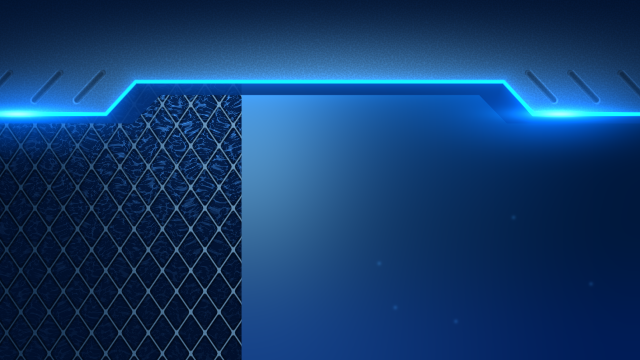
A Shadertoy shader for this background:

```glsl
// A blue sci-fi backdrop: a brushed metal header with a neon trapezoid trim,
// a wire fence over scuffed metal at lower left and a soft lit panel at right.
// Built from segment distances, a diamond lattice, cellular noise and falloffs.

vec2 hash2(vec2 p) {
    vec3 a = fract(p.xyx * vec3(0.1031, 0.1030, 0.0973));
    a += dot(a, a.yzx + 33.33);
    return fract((a.xx + a.yz) * a.zy);
}

// Distance to the nearest scattered cell point
float cellular(vec2 p) {
    vec2 cell = floor(p), f = fract(p);
    float nearest = 2.0;
    for (int j = -1; j <= 1; j++)
        for (int i = -1; i <= 1; i++) {
            vec2 o = vec2(i, j);
            nearest = min(nearest, length(o + hash2(cell + o + 50.0) - f));
        }
    return nearest;
}

float segment(vec2 p, vec2 a, vec2 b) {
    vec2 d = b - a;
    return length(p - a - d * clamp(dot(p - a, d) / dot(d, d), 0.0, 1.0));
}

// Height of a trapezoid edge: high inside x = inner, low beyond x = outer
float ledge(float x, float inner, float outer, float high, float low) {
    return mix(high, low, clamp((x - inner) / (outer - inner), 0.0, 1.0));
}

float falloff(vec2 p, vec2 centre, vec2 size) {
    vec2 d = (p - centre) / size;
    return exp(-dot(d, d));
}

vec3 header(vec2 p, float px) {
    float light = falloff(p, vec2(0.89, 0.73), vec2(0.85, 0.17));
    vec3 col = mix(vec3(0.0, 0.065, 0.18), vec3(0.30, 0.57, 0.81), light);
    col *= 1.0 + 0.16 * (cellular(p * 190.0) - 0.5);

    // Slanted slots, mirrored to both sides
    vec2 m = vec2(abs(p.x - 0.876), p.y);
    for (int i = 0; i < 3; i++) {
        float k = float(i);
        vec2 top = vec2(0.591 + k * (0.107 + 0.0108 * k), 0.797);
        vec2 foot = top + vec2(0.070, -0.074);
        float d = segment(m, top, foot) - 0.009;
        float lit = segment(m - vec2(0.003, -0.002), top, foot) - 0.008;
        col = mix(col, col * 0.62, smoothstep(px, -px, d));
        col = mix(col, col * 1.45 + 0.04, smoothstep(0.003 + px, 0.0, abs(lit)) * 0.65);
    }
    return col;
}

vec3 fence(vec2 p, float px) {
    // Scuffed metal behind the wire
    vec2 w = p + 0.008 * vec2(sin(p.y * 61.0 + 3.0 * sin(p.x * 37.0)), sin(p.x * 53.0));
    float scuff = smoothstep(0.42, 0.75, cellular(w * vec2(65.0, 110.0)));
    scuff += 0.6 * smoothstep(0.5, 0.8, cellular(w * vec2(130.0, 170.0) + 9.0));
    float light = falloff(p, vec2(0.58, 0.70), vec2(0.36, 0.30));
    vec3 col = mix(vec3(0.003, 0.06, 0.17), vec3(0.02, 0.13, 0.31), light);
    col += vec3(0.16, 0.31, 0.44) * scuff * (0.10 + 0.75 * light);

    // Diamond lattice; the wires thicken where they twist together
    vec2 g = (p - vec2(0.648, 0.537)) / vec2(0.0787, 0.1153);
    vec2 diag = abs(fract(vec2(g.x + g.y, g.x - g.y) + 0.5) - 0.5);
    float wire = min(diag.x, diag.y) * 0.065;
    float knot = max(diag.x, diag.y);
    float width = 0.0018 + 0.0022 * smoothstep(0.14, 0.03, knot);
    float bright = 0.25 + 0.75 * smoothstep(0.0, 0.62, p.x) * (0.7 + 0.3 * p.y);
    col *= 1.0 - 0.45 * smoothstep(0.011, 0.002, wire);
    vec3 steel = mix(vec3(0.08, 0.28, 0.48), vec3(0.55, 0.75, 0.90), bright);
    return mix(col, steel, smoothstep(width + px, width - px, wire) * (0.35 + 0.5 * bright));
}

vec3 panel(vec2 p) {
    vec3 col = mix(vec3(0.065, 0.22, 0.41), vec3(0.0, 0.095, 0.24), smoothstep(0.75, 1.75, p.x));
    col += vec3(0.24, 0.30, 0.28) * falloff(p, vec2(0.67, 0.58), vec2(0.30, 0.36));
    col += vec3(0.0, 0.15, 0.31) * exp(-7.0 * max(0.736 - p.y, 0.0)) * smoothstep(1.8, 1.3, p.x);
    col += vec3(0.0, 0.015, 0.10) * smoothstep(0.4, 0.0, p.y);
    // Faint drifting dust
    for (int i = 0; i < 5; i++) {
        vec2 h = hash2(vec2(float(i) * 7.0 + 3.0, 5.0));
        vec2 spot = vec2(0.95 + 0.75 * h.x, 0.45 * h.y);
        col += vec3(0.04, 0.09, 0.12) * falloff(p, spot, vec2(0.006));
    }
    return col;
}

void mainImage(out vec4 fragColor, in vec2 fragCoord) {
    vec2 p = fragCoord / iResolution.y;
    p.x *= 1.7778 * iResolution.y / iResolution.x;
    float px = 0.8 / iResolution.y;
    vec2 q = vec2(abs(p.x - 0.888), p.y);

    // Lower panels under a shaded lip, with the header on top
    vec3 col = mix(fence(p, px), panel(p), smoothstep(-px, px, p.x - 0.671));
    float lip = p.y - ledge(q.x, 0.443, 0.520, 0.736, 0.657);
    vec3 lipColor = mix(vec3(0.015, 0.18, 0.44), vec3(0.01, 0.12, 0.32), smoothstep(0.3, 0.85, q.x));
    col = mix(col, lipColor, smoothstep(-px, px, lip) * 0.9);
    float rim = p.y - ledge(q.x, 0.511, 0.594, 0.773, 0.683);
    col = mix(col, header(p, px), smoothstep(-px, px, rim));

    // Neon trim and its halo
    float d = segment(q, vec2(0.0, 0.773), vec2(0.511, 0.773));
    d = min(d, segment(q, vec2(0.511, 0.773), vec2(0.594, 0.683)));
    d = min(d, segment(q, vec2(0.594, 0.683), vec2(1.2, 0.683)));
    col += vec3(0.0, 0.20, 0.42) * exp(-d * 55.0);
    col = mix(col, vec3(0.08, 0.96, 1.0), smoothstep(0.0055 + px, 0.0045 - px, d));

    // Flares on the low parts of the trim
    for (int i = 0; i < 2; i++) {
        vec2 c = vec2(i == 0 ? 0.05 : 1.555, 0.683);
        col += vec3(0.0, 0.21, 0.50) * falloff(p, c, vec2(0.24, 0.085));
        col += vec3(0.05, 0.40, 0.55) * falloff(p, c, vec2(0.13, 0.018));
        col += vec3(0.55, 0.35, 0.20) * falloff(p, c, vec2(0.055, 0.008));
    }
    fragColor = vec4(clamp(col, 0.0, 1.0), 1.0);
}
```
